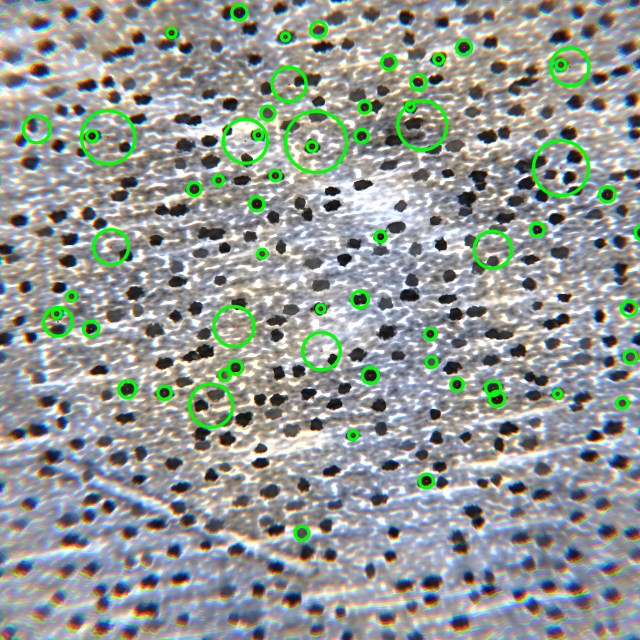
Give the GLSL for this texture, as a WebGL 2 fragment shader.

```glsl
#version 300 es
precision highp float;
// Magnified cut wood: bright grain, dark scattered pores, colour fringes and green marker rings.
uniform vec2 u_resolution;
out vec4 fragColor;

const float GRAIN_ANGLE = 0.16;
const vec2 PORE_CELL = vec2(0.047, 0.037);
const float PORE_SHARE = 0.78;
const float RING_SHARE = 0.21;
const float BIG_CELL = 0.14;
const float BIG_SHARE = 0.36;
const float RING_HALF_WIDTH = 0.0026;
const float DOT_RADIUS = 0.0015;
const float FRINGE = 0.015;
const vec2 FOCUS = vec2(0.53, 0.57);
const vec3 RING_GREEN = vec3(0.02, 0.98, 0.03);
const vec3 DOT_RED = vec3(0.9, 0.1, 0.12);
const vec3 WARM = vec3(1.07, 1.0, 0.89);
const vec3 COOL = vec3(0.94, 0.99, 1.13);
const mat2 TO_GRAIN = mat2(cos(GRAIN_ANGLE), -sin(GRAIN_ANGLE), sin(GRAIN_ANGLE), cos(GRAIN_ANGLE));

vec2 hash2(vec2 p) {
  vec3 q = fract(p.xyx * vec3(0.1031, 0.103, 0.0973));
  q += dot(q, q.yzx + 33.33);
  return fract((q.xx + q.yz) * q.zy);
}

float gradientAt(vec2 cell, vec2 offset) {
  float a = 6.2832 * hash2(cell).x;
  return dot(vec2(cos(a), sin(a)), offset);
}

float noise(vec2 p) {
  vec2 i = floor(p), f = fract(p);
  vec2 u = f * f * f * (f * (f * 6.0 - 15.0) + 10.0);
  vec2 e = vec2(1, 0);
  float low = mix(gradientAt(i, f), gradientAt(i + e, f - e), u.x);
  float high = mix(gradientAt(i + e.yx, f - e.yx), gradientAt(i + 1.0, f - 1.0), u.x);
  return mix(low, high, u.y);
}

float segmentDistance(vec2 p, vec2 a, vec2 b) {
  vec2 d = b - a;
  return length(p - a - d * clamp(dot(p - a, d) / dot(d, d), 0.0, 1.0));
}

float glow(vec2 p, vec2 centre, vec2 size) {
  vec2 q = (p - centre) / size;
  return exp(-dot(q, q));
}

vec2 poreCentre(vec2 id) {
  return (id + 0.5 + 0.75 * (hash2(id + 7.0) - 0.5)) * PORE_CELL;
}

// Brightness of the wood, softened away from the focus
float surface(vec2 p) {
  float blur = smoothstep(0.25, 0.62, length((p - FOCUS) * vec2(0.8, 1.1)));
  vec2 g = TO_GRAIN * p;
  vec2 bent = g + 0.008 * noise(g * 7.0);
  float speck = noise(bent * vec2(75, 135));
  float clump = noise(bent * vec2(32, 62) + 19.0);
  float streak = noise(bent * vec2(3, 62) + 41.0);
  float light = 0.61 + 0.13 * noise(g * vec2(4, 7)) + 0.2 * clump + 0.19 * streak;
  light += mix(0.34, 0.16, blur) * speck + 0.14 * (1.0 - blur) * noise(bent * vec2(150, 230));
  light += mix(0.28, 0.14, blur) * smoothstep(0.14, 0.42, speck + 0.4 * clump);
  light += 0.2 * smoothstep(0.3, 0.48, streak);

  // Glare, shade and long scratches
  light += 0.24 * glow(p, vec2(0.6, 0.69), vec2(0.05, 0.04)) + 0.24 * glow(p, vec2(0.53, 0.49), vec2(0.07, 0.05));
  light -= 0.22 * glow(p, vec2(0.63, 0.79), vec2(0.06, 0.035));
  float band = segmentDistance(p, vec2(0.12, 0.89), vec2(0.72, 0.62)) + 0.02 * clump;
  light += 0.17 * exp(-band * band * 1800.0);
  float groove = segmentDistance(p, vec2(0.08, 0.28), vec2(0.48, 0.11)) + 0.005 * clump;
  light += 0.2 * smoothstep(0.011, 0.002, groove) - 0.16 * smoothstep(0.01, 0.0, abs(groove - 0.014));

  // Ragged pores with a lit lower lip
  vec2 home = floor(g / PORE_CELL);
  float ragged = 0.45 * noise(g * 110.0) + 0.2 * noise(g * 220.0);
  float soft = mix(0.2, 0.5, blur);
  for (int k = 0; k < 9; k++) {
    vec2 id = home + vec2(k % 3, k / 3) - 1.0;
    vec2 pick = hash2(id), size = hash2(id + 53.0);
    if (pick.x > PORE_SHARE) continue;
    vec2 q = (g - poreCentre(id)) / mix(vec2(0.008, 0.007), vec2(0.015, 0.0105), size);
    float d = length(q) + ragged;
    float lip = exp(-16.0 * (d - 1.35) * (d - 1.35)) * smoothstep(0.2, -0.9, q.y);
    light += 0.2 * lip;
    float floorLight = mix(0.1, 0.34, pick.y * pick.y) + 0.1 * speck;
    light = mix(light, floorLight, smoothstep(1.0 + soft, 1.0 - soft, d));
  }
  return mix(light, 0.56, 0.4 * smoothstep(0.5, 0.85, length(p - FOCUS)));
}

float ring(float d, float radius, float px) {
  return smoothstep(RING_HALF_WIDTH + px, RING_HALF_WIDTH - px, abs(d - radius));
}

void main() {
  float px = 0.75 / min(u_resolution.x, u_resolution.y);
  vec2 p = gl_FragCoord.xy / min(u_resolution.x, u_resolution.y);
  vec2 outward = p - FOCUS;
  vec2 shift = outward * length(outward) * FRINGE;
  vec3 colour = vec3(surface(p + shift), surface(p), surface(p - shift));
  float warmth = 0.5 + 0.9 * noise(p * 4.0 + 3.0) + 0.8 * noise(p * vec2(20, 34)) + 0.35 * (p.y - 0.5);
  colour = clamp(colour, 0.04, 1.0) * mix(COOL, WARM, clamp(warmth, 0.0, 1.0));

  // Small rings on chosen pores, large rings on a loose grid
  vec2 g = TO_GRAIN * p;
  float green = 0.0, red = 0.0;
  for (int k = 0; k < 9; k++) {
    vec2 step3 = vec2(k % 3, k / 3) - 1.0;
    vec2 id = floor(g / PORE_CELL) + step3;
    vec2 centre = poreCentre(id), pick = hash2(id + 91.0);
    vec2 spot = centre * TO_GRAIN;
    float share = RING_SHARE * smoothstep(0.5, 0.25, length((spot - vec2(0.56, 0.58)) * vec2(0.75, 1.0)));
    float d = distance(g, centre);
    if (hash2(id).x < PORE_SHARE && pick.x < share) {
      green = max(green, ring(d, mix(0.006, 0.0135, pick.y), px));
      red = max(red, smoothstep(DOT_RADIUS + px, DOT_RADIUS - px, d));
    }
    id = floor(p / BIG_CELL) + step3;
    pick = hash2(id + 17.0);
    centre = (id + 0.2 + 0.6 * hash2(id + 29.0)) * BIG_CELL;
    d = distance(p, centre);
    if (pick.x < BIG_SHARE && centre.y > 0.28 && centre.y < 0.9) {
      green = max(green, ring(d, mix(0.021, 0.048, pick.y * pick.y), px));
      red = max(red, smoothstep(DOT_RADIUS + px, DOT_RADIUS - px, d));
    }
  }
  colour = mix(colour, DOT_RED, 0.8 * red);
  fragColor = vec4(mix(colour, RING_GREEN, green), 1.0);
}
```
